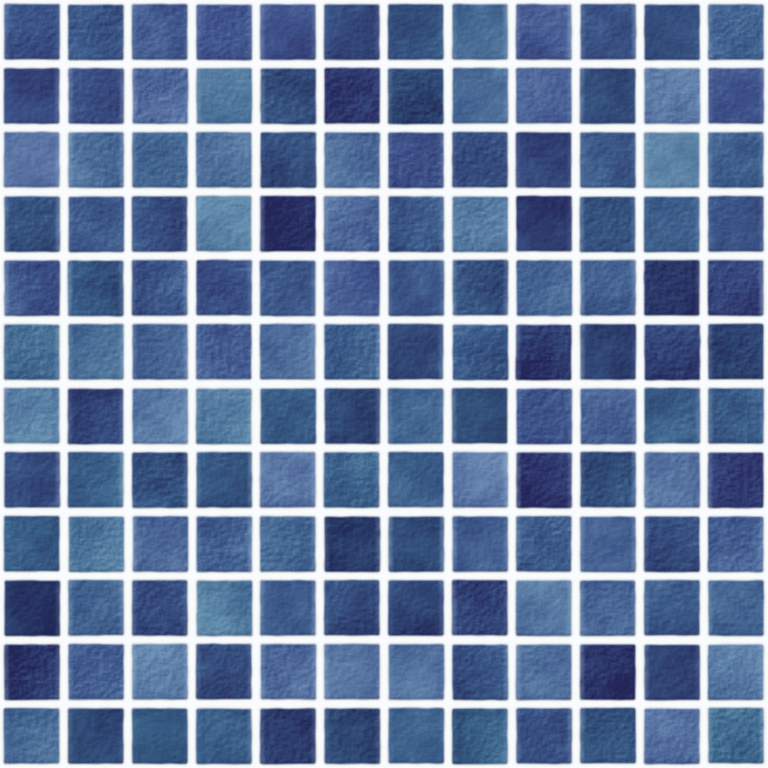
This texture is drawn by a WebGL 2 fragment shader. Its source:

```glsl
#version 300 es
precision highp float;
// Square glazed mosaic tiles in mottled blues, set in white grout.

#define TILES 12.0        // repeats across and down
#define HALF_SIZE 0.432   // half a tile's width, in cells
#define CORNER 0.035      // corner radius, in cells
#define EDGE_SOFT 0.026   // half width of the edge blend, in cells
#define JITTER 0.007      // irregularity of tile placement
#define SLOPE 0.42        // colour drift across one tile
#define MOTTLE 0.30       // strength of cloudy glaze
#define GRAIN 0.30        // strength of fine surface relief
#define RIM 0.42          // strength of pale side rims

uniform vec2 u_resolution;
out vec4 fragColor;

const vec3 GROUT = vec3(0.980, 0.986, 0.988);
const vec3 NAVY = vec3(0.135, 0.155, 0.345);
const vec3 COBALT = vec3(0.235, 0.350, 0.540);
const vec3 SKY = vec3(0.430, 0.570, 0.710);
const vec3 RIM_TINT = vec3(0.600, 0.710, 0.810);

// Integer hash: lattice point and salt to a value in 0..1.
float hash(vec2 p, uint salt) {
    uvec2 q = uvec2(ivec2(floor(p)));
    uint h = q.x * 1597u ^ q.y * 51749u ^ salt * 7919u;
    h = (h ^ (h >> 15)) * 73244475u;
    h = (h ^ (h >> 13)) * 19349663u;
    h ^= h >> 16;
    return float(h & 65535u) / 65535.0;
}

float valueNoise(vec2 p, uint salt) {
    vec2 i = floor(p), f = fract(p);
    f = f * f * (3.0 - 2.0 * f);
    float low = mix(hash(i, salt), hash(i + vec2(1, 0), salt), f.x);
    float high = mix(hash(i + vec2(0, 1), salt), hash(i + vec2(1, 1), salt), f.x);
    return mix(low, high, f.y);
}

float fbm(vec2 p, uint salt) {
    float sum = 0.0, weight = 0.5;
    for (uint k = 0u; k < 3u; k++) {
        sum += weight * valueNoise(p, salt + k);
        p = p * 2.03 + 7.3;
        weight *= 0.5;
    }
    return sum / 0.875;
}

float roundedBox(vec2 p, vec2 halfSize, float radius) {
    vec2 q = abs(p) - halfSize + radius;
    return length(max(q, 0.0)) + min(max(q.x, q.y), 0.0) - radius;
}

vec3 glazeRamp(float tone) {
    vec3 lower = mix(NAVY, COBALT, clamp(tone * 2.0, 0.0, 1.0));
    return mix(lower, SKY, clamp(tone * 2.0 - 1.0, 0.0, 1.0));
}

vec3 glaze(vec2 cell, vec2 local, vec2 grid) {
    // Per-tile shade, with a drift in a random direction
    float tone = 0.04 + 0.90 * mix(hash(cell, 1u), hash(cell, 2u), 0.42);
    vec2 drift = vec2(hash(cell, 3u), hash(cell, 4u)) - 0.5;
    tone += SLOPE * dot(drift, local);

    // Cloudy glaze and fine pebbled relief
    vec2 tilePoint = grid + cell * 5.0;
    tone += MOTTLE * (fbm(tilePoint * 3.2, 11u) - 0.5);
    vec2 reliefPoint = tilePoint * vec2(15.0, 18.0);
    float relief = fbm(reliefPoint, 21u) - fbm(reliefPoint + vec2(-0.5, 0.6), 21u);
    tone += GRAIN * mix(0.6, 1.3, hash(cell, 5u)) * relief;
    vec3 color = glazeRamp(tone);

    // Slight hue change between teal and violet
    float hue = hash(cell, 6u) - 0.5 - 0.35 * (cell.y / TILES - 0.5);
    color += vec3(-0.012, 0.018, -0.008) * hue * 2.0;

    // Uneven pale light along the left and right sides
    vec2 side = vec2(-local.x, local.x);
    vec2 strength = vec2(hash(cell, 7u), hash(cell, 8u));
    vec2 band = smoothstep(HALF_SIZE - 0.10, HALF_SIZE - 0.02, side);
    float wear = 0.45 + 0.75 * valueNoise(tilePoint * vec2(4.0, 9.0), 31u);
    float rim = dot(band, strength) * wear;
    color = mix(color, RIM_TINT, clamp(rim * RIM, 0.0, 1.0));

    // Soft shading at the lower lip
    float lip = smoothstep(HALF_SIZE - 0.07, HALF_SIZE, -local.y);
    return color * (1.0 - 0.13 * lip);
}

void main() {
    float canvas = min(u_resolution.x, u_resolution.y);
    vec2 grid = gl_FragCoord.xy / canvas * TILES;
    vec2 cell = floor(grid);
    vec2 offset = vec2(hash(cell, 41u), hash(cell, 42u)) - 0.5;
    vec2 local = fract(grid) - 0.5 - 2.0 * JITTER * offset;

    // Tile outline with slightly wavering sides
    float waver = 0.012 * (valueNoise(grid * 6.0, 51u) - 0.5);
    float dist = roundedBox(local, vec2(HALF_SIZE), CORNER) + waver;
    float soft = max(EDGE_SOFT, 0.75 * TILES / canvas);
    float coverage = 1.0 - smoothstep(-soft, soft, dist);

    // Faint shadow in the grout beside each tile
    vec3 grout = GROUT * (1.0 - 0.06 * (1.0 - smoothstep(0.0, 0.055, dist)));
    fragColor = vec4(mix(grout, glaze(cell, local, grid), coverage), 1.0);
}
```
